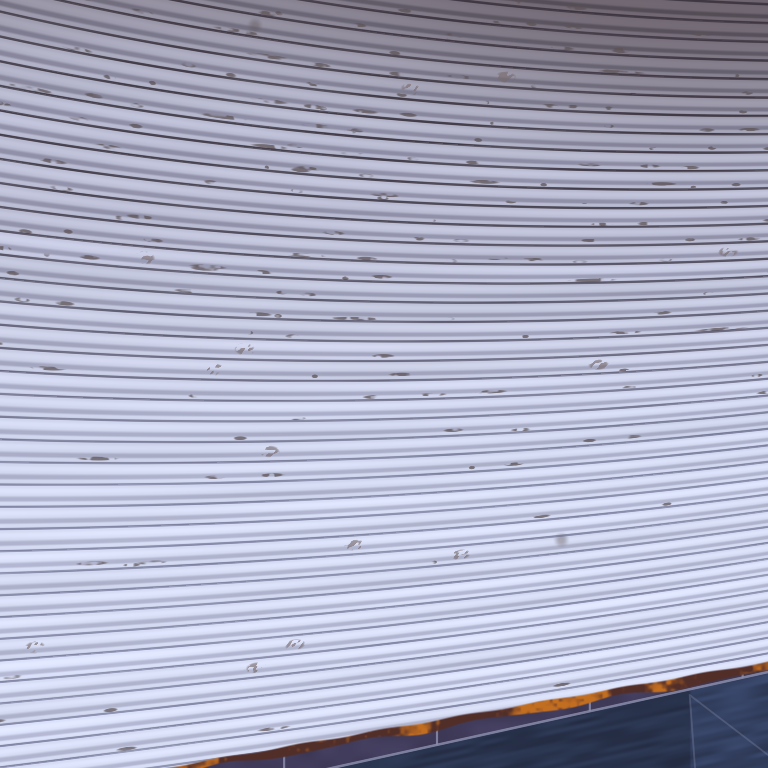
A three.js fragment shader for this texture:

```glsl
// Worn lavender roller shutter, slats bowed by a wide lens, above rusted sill and dark tiles.
varying vec2 vUv;

const float SLAT_PITCH = 0.0301;   // slat height at the left edge
const float TAPER = 0.36;          // perspective narrowing to the right
const float STRETCH = 0.0026;      // slats grow slightly towards the top
const float SEAM_WIDTH = 0.0007;
const float SOFT = 0.0016;         // edge smoothing
const float WEAR_CHANCE = 0.2;
const float TILE_WIDTH = 0.199;
const vec3 PAINT_LOW = vec3(0.835, 0.862, 0.955);
const vec3 PAINT_HIGH = vec3(0.725, 0.735, 0.825);
const vec3 PAINT_SHADE = vec3(0.34, 0.30, 0.33);
const vec3 GROOVE_TINT = vec3(0.80, 0.79, 0.82);
const vec3 SEAM_LOW = vec3(0.40, 0.41, 0.54);
const vec3 SEAM_HIGH = vec3(0.22, 0.19, 0.23);
const vec3 SCUFF = vec3(0.36, 0.32, 0.33);
const vec3 RUST_DARK = vec3(0.32, 0.18, 0.16);
const vec3 RUST_BRIGHT = vec3(0.76, 0.43, 0.13);
const vec3 TILE = vec3(0.25, 0.23, 0.35);
const vec3 SLATE = vec3(0.16, 0.20, 0.30);
const vec3 GROUT = vec3(0.56, 0.57, 0.69);

float hash(vec2 p) {
  return fract(sin(dot(p, vec2(127.1, 311.7))) * 43758.55);
}

float noise(vec2 p) {
  vec2 i = floor(p), f = fract(p);
  f = f * f * (3.0 - 2.0 * f);
  return mix(mix(hash(i), hash(i + vec2(1, 0)), f.x),
             mix(hash(i + vec2(0, 1)), hash(i + vec2(1, 1)), f.x), f.y);
}

float stroke(float d, float halfWidth) {
  return 1.0 - smoothstep(halfWidth, halfWidth + SOFT, abs(d));
}

float segment(vec2 p, vec2 a, vec2 b) {
  vec2 pa = p - a, ba = b - a;
  return length(pa - ba * clamp(dot(pa, ba) / dot(ba, ba), 0.0, 1.0));
}

// Slat coordinate: whole numbers are seams, counted downwards.
float slatCoord(vec2 p) {
  float axis = 0.547 - 0.0723 * p.x + 0.0762 * p.x * p.x;
  float m = (axis - p.y) * (1.0 + TAPER * p.x) / SLAT_PITCH;
  return m + STRETCH * m * m;
}

// Dashes scraped along the slats, densest in the upper half.
float scuffs(vec2 p, float id, float f, float high) {
  float wear = 0.0;
  for (int k = 0; k < 3; k++) {
    float layer = float(k);
    float x = p.x * (8.0 + 5.0 * layer) + 7.0 * hash(vec2(id, layer));
    vec2 cell = vec2(floor(x), id + 57.0 * layer);
    float present = step(hash(cell), WEAR_CHANCE * (0.12 + high));
    float len = mix(0.06, 0.3, hash(cell + 3.3));
    float row = mix(0.68, 0.9, hash(cell + 8.1));
    float dx = (fract(x) - 0.5) / len;
    float dy = (f - row) / 0.11;
    float rough = smoothstep(0.25, 0.65, noise(vec2(p.x * 130.0, f * 6.0 + id * 9.0)));
    wear = max(wear, present * rough * (1.0 - smoothstep(0.3, 1.0, dx * dx + dy * dy)));
  }
  return wear;
}

// Small patches of flaked paint on the flat of a slat.
float flakes(vec2 p, float id, float f) {
  float x = p.x * 14.0 + 5.0 * hash(vec2(id, 91.0));
  vec2 cell = vec2(floor(x), id + 300.0);
  vec2 d = vec2((fract(x) - 0.5) / 0.2, (f - 0.5) / 0.32);
  float grain = smoothstep(0.5, 0.68, noise(vec2(p.x * 260.0 + f * 5.0, f * 6.0 + id * 3.0)));
  return step(hash(cell), 0.035) * grain * (1.0 - smoothstep(0.4, 1.0, dot(d, d)));
}

vec3 shutter(vec2 p) {
  float n = slatCoord(p), id = floor(n), f = fract(n);
  float pitch = SLAT_PITCH / (1.0 + TAPER * p.x);
  float high = 1.0 - smoothstep(-11.0, 9.0, n);
  float shade = 1.0 - smoothstep(-20.0, -9.5, n + 0.8 * sin(p.x * 5.0));

  // Slat profile: flat face, soft groove, rolled lip
  vec3 col = mix(PAINT_LOW, PAINT_HIGH, high);
  col *= 0.985 + 0.03 * hash(vec2(id, 4.0)) + 0.012 * sin(p.x * 9.0 + id * 2.3);
  float groove = smoothstep(0.46, 0.62, f) * (1.0 - smoothstep(0.70, 0.82, f));
  col *= mix(vec3(1.0), GROOVE_TINT, groove * (0.85 + 0.25 * high));
  col += 0.035 * smoothstep(0.1, 0.25, f) * (1.0 - smoothstep(0.3, 0.5, f));
  col *= 1.0 - 0.1 * smoothstep(0.88, 1.0, f);
  col = mix(col, PAINT_SHADE * (1.12 - 0.3 * groove), 0.85 * shade);

  // Wear and soft smudges
  col = mix(col, SCUFF, 0.75 * scuffs(p, id, f, high));
  col = mix(col, SCUFF * 1.3, 0.65 * flakes(p, id, f));
  float smudge = min(length(p - vec2(0.332, 0.967)), length(p - vec2(0.731, 0.297)));
  col = mix(col, SCUFF, 0.4 * (1.0 - smoothstep(0.002, 0.012, smudge)));

  // Dark seam between slats
  float seam = stroke(min(f, 1.0 - f) * pitch, SEAM_WIDTH);
  float strength = mix(0.72, 0.92, high) - 0.2 * noise(vec2(p.x * 12.0, id * 5.0));
  return mix(col, mix(SEAM_LOW, SEAM_HIGH, high), seam * strength);
}

vec3 ground(vec2 p, float below) {
  // Tiled riser, then slate step
  float step0 = p.y - 0.22 * (p.x - 0.432);
  float joint = (abs(fract((p.x - 0.37) / TILE_WIDTH + 0.5) - 0.5)) * TILE_WIDTH;
  vec3 riser = mix(TILE * (0.9 + 0.2 * noise(p * 40.0)), GROUT, 0.8 * stroke(joint, 0.0006));
  vec2 corner = vec2(0.898, 0.095);
  float crack = min(segment(p, corner, vec2(0.905, 0.0)), segment(p, corner, vec2(1.0, 0.017)));
  vec3 slate = SLATE * (0.85 + 0.3 * noise(vec2(p.x * 25.0, step0 * 180.0)));
  slate = mix(slate, slate * 1.25, smoothstep(0.897, 0.901, p.x));
  slate = mix(slate, GROUT, 0.3 * stroke(crack, 0.0004));
  vec3 col = mix(slate, riser, smoothstep(-SOFT, SOFT, step0));
  col = mix(col, GROUT, 0.8 * stroke(step0, 0.0009));

  // Rusted sill
  float depth = 0.009 + 0.004 * p.x + 0.003 * sin(p.x * 37.0);
  float glow = smoothstep(0.45, 0.85, noise(vec2(p.x * 22.0, 2.0)) * 0.7 + 0.4 * noise(p * 170.0));
  vec3 rust = mix(RUST_DARK, RUST_BRIGHT, glow);
  return mix(rust, col, smoothstep(depth - SOFT, depth + SOFT, below));
}

void main() {
  float sill = vUv.y - 0.176 * (vUv.x - 0.215) + 0.001 * sin(vUv.x * 60.0);
  vec3 col = mix(ground(vUv, -sill), shutter(vUv), smoothstep(-SOFT, SOFT, sill));
  gl_FragColor = vec4(col, 1.0);
}
```
